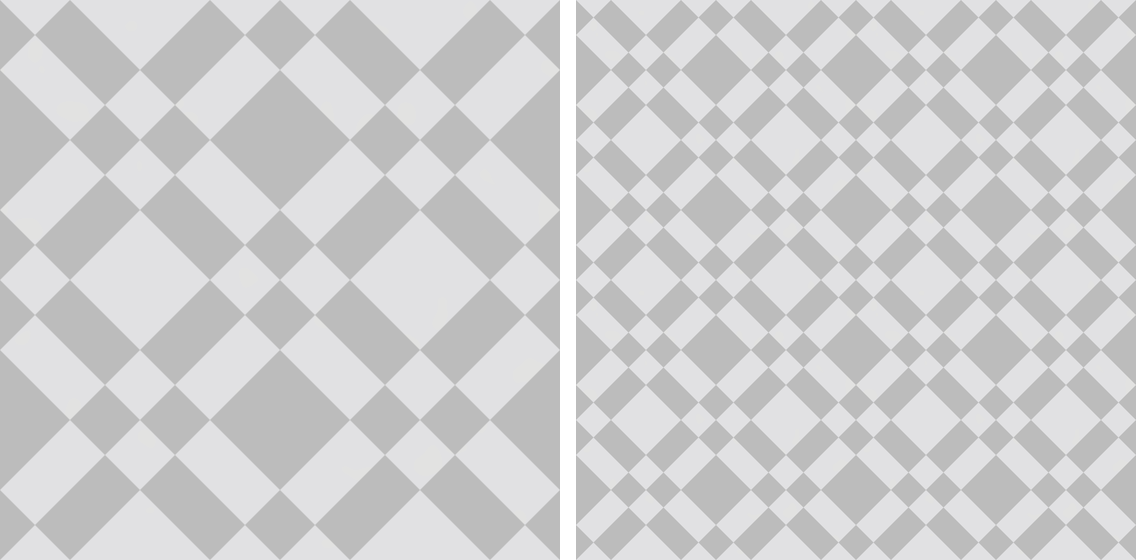
Left: one tile. Right: repeated 2 by 2.
Reproduce this pattern procedurally as a WebGL 2 fragment shader.

```glsl
#version 300 es
precision highp float;
// Diagonal two-tone lattice of large and small diamonds, with faint stains on the light tiles.

uniform vec2 u_resolution;
out vec4 fragColor;

const float REPEATS = 2.0;           // pattern repeats across and down
const float STEPS = 4.0;             // narrow band widths per repeat
const vec3 DARK = vec3(0.737, 0.737, 0.737);
const vec3 LIGHT = vec3(0.882, 0.882, 0.890);
const vec3 STAIN = vec3(0.888, 0.888, 0.882);
const float EDGE_PIXELS = 0.6;       // half width of the smoothed edge
const float STAIN_CELLS = 9.0;       // scatter grid for the stains
const float STAIN_CHANCE = 0.6;
const float STAIN_MIN = 0.06;        // radii in scatter cells
const float STAIN_MAX = 0.26;
const float WOBBLE_CELLS = 36.0;     // noise grid that roughens the outlines
const float WOBBLE = 0.3;

vec3 hash3(vec2 p) {
    vec3 q = fract(p.xyx * vec3(0.1031, 0.1030, 0.0973));
    q += dot(q, q.yxz + 33.33);
    return fract((q.xxy + q.yzz) * q.zyx);
}

// Value noise that wraps after the given number of cells
float wrappedNoise(vec2 p, float cells) {
    vec2 i = floor(p);
    vec2 f = fract(p);
    f = f * f * (3.0 - 2.0 * f);
    float a = hash3(mod(i, cells)).x;
    float b = hash3(mod(i + vec2(1.0, 0.0), cells)).x;
    float c = hash3(mod(i + vec2(0.0, 1.0), cells)).x;
    float d = hash3(mod(i + 1.0, cells)).x;
    return mix(mix(a, b, f.x), mix(c, d, f.x), f.y);
}

// Bands of width 1, 2, 1 with alternating sign; the sign also flips each period
float bandSign(float x, float edge) {
    float t = mod(x, STEPS);
    float toLine = min(min(t, STEPS - t), min(abs(t - 1.0), abs(t - 3.0)));
    float inner = abs(t - 2.0) < 1.0 ? -1.0 : 1.0;
    float flip = 1.0 - 2.0 * mod(floor(x / STEPS), 2.0);
    return inner * flip * clamp(toLine / edge, 0.0, 1.0);
}

// Scattered irregular blobs, wrapped at the canvas edges
float stainMask(vec2 uv) {
    vec2 p = uv * STAIN_CELLS;
    vec2 cell = floor(p);
    float wobble = (wrappedNoise(uv * WOBBLE_CELLS, WOBBLE_CELLS) - 0.5) * WOBBLE;
    float mask = 0.0;
    for (int y = -1; y <= 1; y++) {
        for (int x = -1; x <= 1; x++) {
            vec2 neighbour = cell + vec2(x, y);
            vec2 id = mod(neighbour, STAIN_CELLS);
            vec3 place = hash3(id + 17.0);
            vec3 shape = hash3(id + 71.0);
            vec2 d = p - neighbour - place.xy;
            d *= mix(vec2(0.8, 1.3), vec2(1.3, 0.8), shape.y);
            float radius = mix(STAIN_MIN, STAIN_MAX, shape.x * shape.x);
            float blob = 1.0 - smoothstep(-0.03, 0.03, length(d) + wobble - radius);
            mask = max(mask, blob * step(place.z, STAIN_CHANCE));
        }
    }
    return mask;
}

void main() {
    vec2 uv = gl_FragCoord.xy / u_resolution;
    float scale = REPEATS * STEPS;
    float edge = EDGE_PIXELS * scale * sqrt(2.0) / min(u_resolution.x, u_resolution.y);

    // Crossing diagonal bands make the lattice
    float rising = bandSign((uv.x - uv.y) * scale, edge);
    float falling = bandSign((uv.x + uv.y) * scale, edge);
    float lightness = 0.5 + 0.5 * rising * falling;

    vec3 lightTile = mix(LIGHT, STAIN, stainMask(uv));
    fragColor = vec4(mix(DARK, lightTile, lightness), 1.0);
}
```
